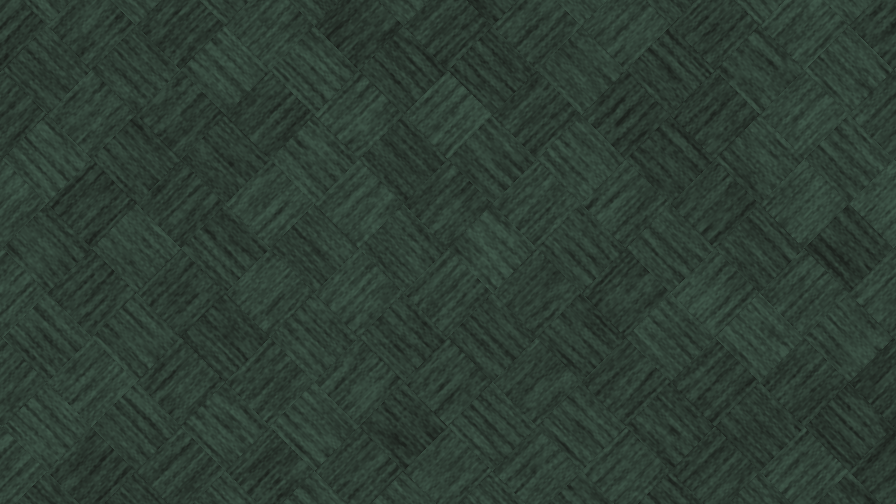
Give the GLSL for this pattern, as a Shadertoy shader.

```glsl
// Dark green carpet tiles laid on the diagonal, pile direction turning by a quarter
// from tile to tile. Each tile has its own tone, broken grooves, long streaks and
// fine tufts, all built from value noise stretched along the pile.

const float TILE_SIDE = 0.125;               // in canvas heights
const vec2 LATTICE_SHIFT = vec2(0.0, 0.007); // lattice corner from canvas centre
const float GROOVES = 5.0;                   // bold grooves per tile
const vec3 DARK_YARN = vec3(0.149, 0.190, 0.162);
const vec3 LIGHT_YARN = vec3(0.214, 0.287, 0.243);

float hash(vec2 p) {
    vec3 q = fract(vec3(p.xyx) * 0.1031);
    q += dot(q, q.yzx + 33.33);
    return fract((q.x + q.y) * q.z);
}

float valueNoise(vec2 p) {
    vec2 i = floor(p);
    vec2 f = fract(p);
    f = f * f * (3.0 - 2.0 * f);
    float low = mix(hash(i), hash(i + vec2(1.0, 0.0)), f.x);
    float high = mix(hash(i + vec2(0.0, 1.0)), hash(i + vec2(1.0)), f.x);
    return mix(low, high, f.y);
}

vec2 rotateEighth(vec2 p) {
    return vec2(p.x + p.y, p.y - p.x) * sqrt(0.5);
}

// Bold dark lines along the pile, slightly frayed and broken; x runs along, y across.
float grooves(vec2 pile, vec2 seed, float pixel) {
    float fray = valueNoise(vec2(pile.x * 14.0, floor(pile.y * GROOVES)) + seed) - 0.5;
    float offset = abs(fract(pile.y * GROOVES) - 0.5 + 0.12 * fray) / GROOVES;
    float line = 1.0 - smoothstep(0.016, 0.026 + pixel, offset);
    float gaps = smoothstep(0.1, 0.5, valueNoise(pile * vec2(5.0, GROOVES) + seed.yx));
    return line * gaps;
}

// Signed brightness of the fibres: broad bands, long thin streaks and short tufts.
float fibres(vec2 pile, vec2 seed) {
    float bands = valueNoise(pile * vec2(0.6, 9.0) + seed) - 0.5;
    float streaks = valueNoise(pile * vec2(2.2, 22.0) + seed.yx) - 0.5;
    float tufts = valueNoise(pile * vec2(22.0, 34.0) + seed + 57.0) - 0.5;
    return 0.25 * bands + 0.95 * streaks + 0.85 * tufts;
}

float seam(vec2 local, float pixel) {
    vec2 toEdge = min(local, 1.0 - local);
    return 1.0 - smoothstep(0.004, 0.016 + pixel, min(toEdge.x, toEdge.y));
}

void mainImage(out vec4 fragColor, in vec2 fragCoord) {
    vec2 uv = (fragCoord - 0.5 * iResolution.xy) / iResolution.y - LATTICE_SHIFT;
    vec2 p = rotateEighth(uv) / TILE_SIDE;
    float pixel = 1.0 / (iResolution.y * TILE_SIDE);

    // Checkerboard turn: odd tiles run down to the right, even ones up.
    vec2 cell = floor(p);
    vec2 local = p - cell;
    float odd = mod(cell.x + cell.y, 2.0);
    vec2 pile = mix(local, local.yx, odd);
    vec2 seed = floor(200.0 * vec2(hash(cell + 71.0), hash(cell + 139.0)));

    // Tile tone, then wear and yarn detail
    float tone = 0.62 + 0.56 * (hash(cell + 23.0) - 0.5);
    tone += fibres(pile, seed);
    tone -= 0.45 * grooves(pile, seed, pixel);
    tone -= 0.22 * seam(local, pixel);

    vec3 colour = mix(DARK_YARN, LIGHT_YARN, clamp(tone, -0.6, 1.5));
    fragColor = vec4(colour, 1.0);
}
```
